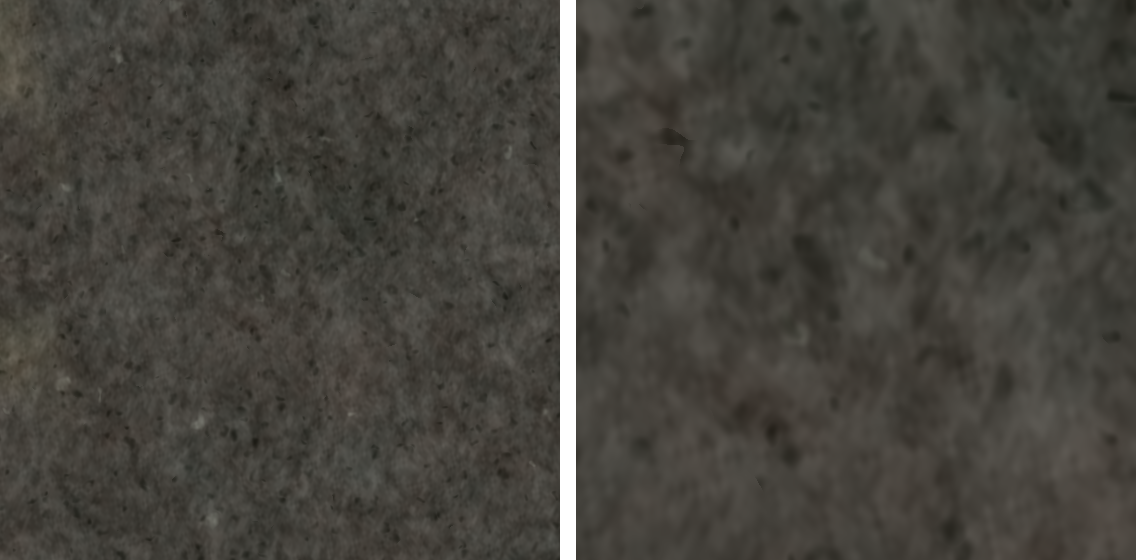
Left, the full canvas; right, a detail of the centre.
Give the GLSL for this texture, as a Shadertoy shader.

```glsl
// Weathered dark stone: warm grey-brown ground with soft, slightly upright grain.
// Octaves of value noise give clouds and grain; scattered blobs give pits and chips;
// broad stains, a pale left margin and a faint curved scar break up the surface.

const vec3 STONE_COLOR = vec3(0.264, 0.256, 0.233);
const vec3 WARM_TINT = vec3(0.013, -0.003, -0.005);
const vec3 TAN_DEPOSIT = vec3(0.075, 0.066, 0.040);
const vec3 MOSS_STAIN = vec3(-0.040, -0.031, -0.034);
const vec3 CHIP_COLOR = vec3(0.15, 0.16, 0.15);

const float CLOUD_SCALE = 4.3;
const float CLOUD_CONTRAST = 0.052;
const float GRAIN_SCALE = 46.0;
const float GRAIN_CONTRAST = 0.100;
const float GRAIN_STRETCH = 0.72;   // below one lengthens grains vertically
const float PIT_SCALE = 46.0;
const float PIT_SHARE = 0.22;
const float PIT_DEPTH = 0.075;
const float CHIP_SCALE = 34.0;
const float CHIP_SHARE = 0.016;

// Integer hash of a lattice cell, two values in 0..1
vec2 hash2(vec2 cell, uint seed) {
    uvec2 q = uvec2(ivec2(cell)) * uvec2(1597u, 3812u) + seed * 7919u;
    uint h = (q.x ^ (q.y << 7)) * 747796u + q.y * 26699u;
    h = (h ^ (h >> 15)) * 739391u;
    h = (h ^ (h >> 13)) * 928371u;
    h ^= h >> 16;
    return vec2(h & 65535u, h >> 16) / 65535.0;
}

// Smooth value noise in -1..1
float noise(vec2 p, uint seed) {
    vec2 cell = floor(p);
    vec2 f = fract(p);
    f = f * f * (3.0 - 2.0 * f);
    float low = mix(hash2(cell, seed).x, hash2(cell + vec2(1, 0), seed).x, f.x);
    float high = mix(hash2(cell + vec2(0, 1), seed).x, hash2(cell + vec2(1, 1), seed).x, f.x);
    return 2.0 * mix(low, high, f.y) - 1.0;
}

// Rotated octaves with falling weight, about -1..1
float fractal(vec2 p, int octaves, float gain, uint seed) {
    float total = 0.0, weight = 1.0, weightSum = 0.0;
    for (int i = 0; i < octaves; i++) {
        total += weight * noise(p, seed + uint(i));
        weightSum += weight;
        weight *= gain;
        p = mat2(0.96, 0.28, -0.28, 0.96) * p * 2.03 + 11.7;
    }
    return total / weightSum;
}

// Soft blobs, at most one per cell, kept for the given share of cells
float specks(vec2 p, float share, uint seed) {
    vec2 cell = floor(p);
    float cover = 0.0;
    for (int y = -1; y <= 1; y++)
    for (int x = -1; x <= 1; x++) {
        vec2 id = cell + vec2(x, y);
        vec2 traits = hash2(id, seed + 1u);
        vec2 offset = p - id - hash2(id, seed);
        float radius = mix(0.25, 0.62, traits.y);
        float blob = 1.0 - smoothstep(0.1 * radius, radius, length(offset));
        cover = max(cover, blob * step(traits.x, share));
    }
    return cover;
}

float softSpot(vec2 p, vec2 center, vec2 size) {
    vec2 d = (p - center) / size;
    return exp(-dot(d, d));
}

void mainImage(out vec4 fragColor, in vec2 fragCoord) {
    vec2 uv = fragCoord / iResolution.y;
    vec2 warp = vec2(noise(uv * 13.0, 3u), noise(uv * 13.0, 4u));
    vec2 roughWarp = vec2(noise(uv * 75.0, 5u), noise(uv * 75.0, 6u));

    // Clouds and upright grain
    float cloud = fractal(uv * CLOUD_SCALE + 0.2 * warp, 4, 0.9, 10u);
    vec2 grainUv = uv * vec2(1.0, GRAIN_STRETCH);
    float grain = fractal(grainUv * GRAIN_SCALE + 0.25 * warp, 3, 0.85, 20u);
    vec3 color = STONE_COLOR + CLOUD_CONTRAST * cloud + GRAIN_CONTRAST * grain;

    // Drifts between reddish brown and grey green
    color += WARM_TINT * (fractal(uv * 6.0, 4, 0.9, 30u) * 1.3 + 0.1);

    // Dark mossy stain and pale deposits along the left margin
    vec2 stainUv = uv + 0.035 * warp;
    float stain = softSpot(stainUv, vec2(0.55, 0.66), vec2(0.19, 0.13));
    color += MOSS_STAIN * stain;
    float margin = 1.0 - smoothstep(0.0, 0.16, stainUv.x);
    float deposit = smoothstep(-0.05, 0.7, noise(uv * vec2(7.0, 5.5), 40u));
    color += TAN_DEPOSIT * margin * deposit;

    // Faint curved scar with a shaded hollow at its upper end
    vec2 scar = stainUv - vec2(0.80, 0.33);
    float arc = softSpot(vec2(length(scar), 0.0), vec2(0.135, 0.0), vec2(0.014, 1.0));
    color += 0.030 * arc * smoothstep(-0.02, 0.08, scar.x);
    vec2 hollow = mat2(0.72, 0.69, -0.69, 0.72) * (uv - vec2(0.89, 0.45));
    color -= 0.055 * softSpot(hollow, vec2(0.0), vec2(0.018, 0.048));

    // Ragged dark pits, thicker in dark areas, and rare pale chips
    float pitShare = PIT_SHARE * clamp(0.8 - cloud + 0.6 * stain, 0.1, 2.0);
    float pits = specks(uv * PIT_SCALE + 0.28 * roughWarp, pitShare, 50u);
    color -= PIT_DEPTH * pits * vec3(1.0, 0.93, 0.95);
    float chips = specks(uv * CHIP_SCALE + 0.35 * roughWarp, CHIP_SHARE, 60u);
    color += CHIP_COLOR * chips * (0.55 + 0.45 * grain);

    fragColor = vec4(clamp(color, 0.03, 1.0), 1.0);
}
```
